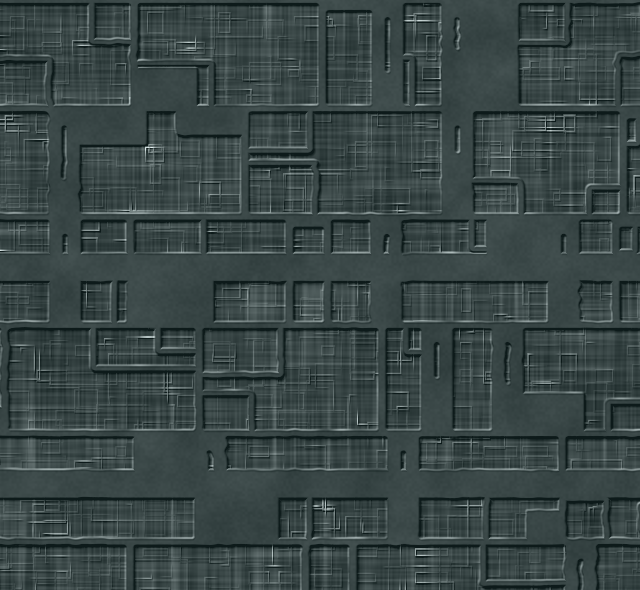
Reproduce this texture procedurally as a Shadertoy shader.

```glsl
// Dark teal metal hull: rows of recessed panels filled with woven, etched circuitry.
#define ROW_HEIGHT 0.1836
#define PANEL_TOP 0.006
#define PANEL_BOTTOM 0.1765
#define CORNER 0.004
#define BEVEL 0.0024
#define RIM 0.0055
#define PLATE_LIGHT 0.226
#define FLOOR_LIGHT 0.200
#define WEAVE_AMOUNT 0.085
#define TRACE_AMOUNT 0.10
#define GLINT_AMOUNT 0.60
#define TINT vec3(0.0, 0.052, 0.051)

float hash(vec2 p) {
    vec3 q = fract(p.xyx * 0.1031);
    q += dot(q, q.yzx + 33.33);
    return fract((q.x + q.y) * q.z);
}

vec4 hash4(vec2 p) {
    return vec4(hash(p), hash(p + 17.3), hash(p + 41.7), hash(p + 73.1));
}

float noise(vec2 p) {
    vec2 i = floor(p), f = fract(p);
    f = f * f * (3.0 - 2.0 * f);
    vec2 e = vec2(0.0, 1.0);
    return mix(mix(hash(i), hash(i + e.yx), f.x),
               mix(hash(i + e), hash(i + e.yy), f.x), f.y);
}

float fbm(vec2 p) {
    float sum = 0.0, amp = 0.5;
    for (int i = 0; i < 5; i++) {
        sum += amp * noise(p);
        p = p * 2.1 + 5.3;
        amp *= 0.5;
    }
    return sum;
}

// Signed distance to a rounded box given by two corners
float box(vec2 p, vec2 lo, vec2 hi) {
    vec2 q = abs(p - 0.5 * (lo + hi)) - 0.5 * (hi - lo) + CORNER;
    return length(max(q, 0.0)) + min(max(q.x, q.y), 0.0) - CORNER;
}

// Signed distance to the recessed panels, negative inside
float recess(vec2 p) {
    float t = (1.0 - p.y) / ROW_HEIGHT, row = floor(t);
    vec2 q = vec2(p.x, fract(t) * ROW_HEIGHT);
    float worn = smoothstep(0.58, 0.72, noise(p * 13.0 + 3.0));
    q += worn * vec2(0.006, 0.003) * (vec2(noise(p.yx * vec2(85.0, 9.0)), noise(p * vec2(70.0, 9.0))) - 0.5);

    float d = 0.03, x = -0.3 * hash(vec2(row, 91.0));
    for (int i = 0; i < 16; i++) {
        vec2 id = vec2(row * 7.0 + 3.0, float(i) * 5.0 + 11.0);
        vec4 k = hash4(id);
        bool wide = k.x > 0.48;
        float w = wide ? mix(0.16, 0.36, k.y) : mix(0.05, 0.08, k.y);
        float gap = k.z < 0.65 ? 0.014 : 0.055;
        if (q.x > x - 0.03 && q.x < x + w + gap + 0.03) {
            vec2 lo = vec2(x, PANEL_TOP + (wide ? 0.0 : 0.012 * step(0.7, k.w)));
            vec2 hi = vec2(x + w, PANEL_BOTTOM);
            float cell = !wide && k.w < 0.15 ? 0.03 : box(q, lo, hi);
            // Corner notches: solid plate or a pocket behind a thin rim
            for (int j = 0; j < 2; j++) {
                vec4 n = hash4(id + 29.0 * float(j + 1));
                if (!wide && n.z < 0.6) continue;
                vec2 size = (hi - lo) * mix(vec2(0.15, 0.22), vec2(0.55, 0.5), n.xy);
                vec2 corner = mix(lo, hi, step(0.5, vec2(fract(n.z * 7.0), n.w)));
                float notch = box(q, corner - size, corner + size);
                cell = max(cell, n.z < 0.35 ? -notch : RIM - abs(notch));
            }
            // Thin slit in a broad gap
            float mid = x + w + 0.5 * gap;
            float slit = box(q, vec2(mid - 0.0035, 0.03), vec2(mid + 0.0035, mix(0.07, 0.13, k.w)));
            d = min(d, gap > 0.03 ? min(cell, slit) : cell);
        }
        x += w + gap;
    }
    // Some rows carry a broad horizontal bar
    if (hash(vec2(row, 57.0)) > 0.72) d = max(d, 0.025 - abs(q.y - 0.085));
    return d;
}

// Partly worn rectangular outlines in overlapping grids
float traces(vec2 p, float px) {
    float lines = 0.0;
    for (int i = 0; i < 6; i++) {
        float n = float(i);
        vec2 size = vec2(0.13, 0.095) * (0.45 + 0.27 * n);
        vec2 g = p / size + 3.7 * n, id = floor(g);
        vec4 k = hash4(id + 13.0 * n);
        vec2 q = abs((fract(g) - 0.5) * size) - size * mix(vec2(0.12), vec2(0.48), k.xy);
        float edge = 1.0 - smoothstep(0.0004, 0.0006 + 0.8 * px, abs(max(q.x, q.y)));
        float wear = smoothstep(0.42, 0.6, noise(p * 17.0 + k.z * 50.0));
        lines = max(lines, edge * wear * mix(0.5, 1.0, k.w));
    }
    return lines;
}

float panelFloor(vec2 p, float px) {
    float weave = noise(p * vec2(300.0, 11.0)) + noise(p * vec2(11.0, 300.0) + 7.0) - 1.0;
    float stripes = pow(noise(p * vec2(120.0, 4.0) + 31.0), 6.0)
                  + 0.7 * pow(noise(p * vec2(4.0, 120.0) + 63.0), 6.0);
    float emboss = traces(p, px) - 0.6 * traces(p + vec2(-0.0014, 0.0024), px);
    float glint = GLINT_AMOUNT * pow(noise(p * 28.0 + 9.0), 5.0);
    return FLOOR_LIGHT + WEAVE_AMOUNT * weave + 0.13 * stripes
         + emboss * (TRACE_AMOUNT + glint) + 0.07 * (fbm(p * 9.0) - 0.45);
}

float height(vec2 p) {
    return smoothstep(-BEVEL, BEVEL, recess(p));
}

void mainImage(out vec4 fragColor, in vec2 fragCoord) {
    float px = 1.0 / iResolution.y;
    vec2 p = fragCoord * px, e = vec2(0.002, 0.0);

    // Base tones of plate and floor
    float h = height(p);
    float grime = fbm(p * 16.0 + 20.0);
    float plate = PLATE_LIGHT + 0.10 * (grime - 0.48) + 0.025 * (noise(p * 230.0) - 0.5);
    float light = mix(panelFloor(p, px), plate, h);

    // Bevel lit from the upper left, with a shadow under the upper rims
    float relief = dot(vec2(height(p + e.xy), height(p + e.yx)) - h, vec2(0.5, -0.9));
    float polish = mix(0.25, 1.0, noise(p * 38.0));
    float shadow = height(p + vec2(-0.003, 0.005)) * (1.0 - h);
    float crease = h * (1.0 - height(p + vec2(-0.001, 0.0045)));
    light += relief > 0.0 ? relief * polish : relief * 0.28;
    light -= 0.12 * shadow + 0.10 * crease + 0.13 * h * (1.0 - h);

    fragColor = vec4(max(light, 0.05) + TINT, 1.0);
}
```
